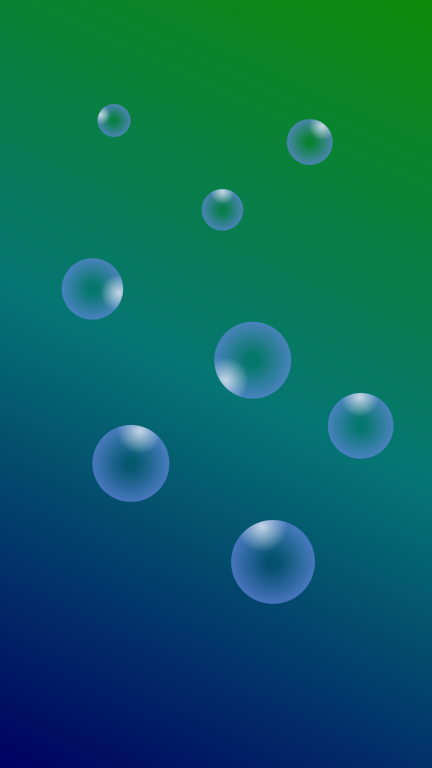
Give the GLSL for this background, as a Shadertoy shader.

```glsl
// Glassy bubbles floating over a slanted navy, teal and green gradient.

const vec3 NAVY  = vec3(0.00, 0.00, 0.38);
const vec3 TEAL  = vec3(0.02, 0.46, 0.455);
const vec3 GREEN = vec3(0.05, 0.545, 0.03);
const vec3 RIM   = vec3(0.39, 0.53, 0.87);
const vec3 SHINE = vec3(0.90, 0.93, 0.95);
const int COUNT = 8;

// Center x, center y, radius (in canvas widths), highlight angle (radians)
const vec4 BUBBLES[COUNT] = vec4[COUNT](
    vec4(0.264, 1.499, 0.038,  2.74),
    vec4(0.717, 1.449, 0.053,  0.90),
    vec4(0.515, 1.292, 0.048,  1.57),
    vec4(0.214, 1.109, 0.071, -0.15),
    vec4(0.585, 0.944, 0.089, -2.50),
    vec4(0.835, 0.792, 0.076,  1.60),
    vec4(0.303, 0.705, 0.089,  1.30),
    vec4(0.632, 0.477, 0.097,  1.87)
);

// Three-stop gradient running from the lower left to the upper right corner
vec3 backdrop(vec2 p, vec2 size, float tilt) {
    vec2 axis = vec2(sin(tilt), cos(tilt));
    float t = dot(p, axis) / dot(size, axis);
    vec3 lower = mix(NAVY, TEAL, clamp(2.0 * t, 0.0, 1.0));
    return mix(lower, GREEN, clamp(2.0 * t - 1.0, 0.0, 1.0));
}

// Clear core, tinted rim and a soft highlight clipped by the outline
vec3 addBubble(vec3 color, vec2 p, vec4 bubble, float pixel) {
    vec2 q = (p - bubble.xy) / bubble.z;
    float dist = length(q);
    float edge = 0.75 * pixel / bubble.z;
    float inside = 1.0 - smoothstep(1.0 - edge, 1.0 + edge, dist);

    float tint = 0.70 * clamp((dist - 0.15) / 0.83, 0.0, 1.0);
    vec3 glass = mix(color, RIM, tint);

    vec2 spot = 0.88 * vec2(cos(bubble.w), sin(bubble.w));
    float glow = 0.80 * clamp(1.0 - length(q - spot) / 0.60, 0.0, 1.0);
    glass = mix(glass, SHINE, glow);

    return mix(color, glass, inside);
}

void mainImage(out vec4 fragColor, in vec2 fragCoord) {
    float pixel = 1.0 / iResolution.x;
    vec2 p = fragCoord * pixel;
    vec2 size = iResolution.xy * pixel;

    vec3 color = backdrop(p, size, radians(25.0));
    for (int i = 0; i < COUNT; i++) {
        color = addBubble(color, p, BUBBLES[i], pixel);
    }
    fragColor = vec4(color, 1.0);
}
```
